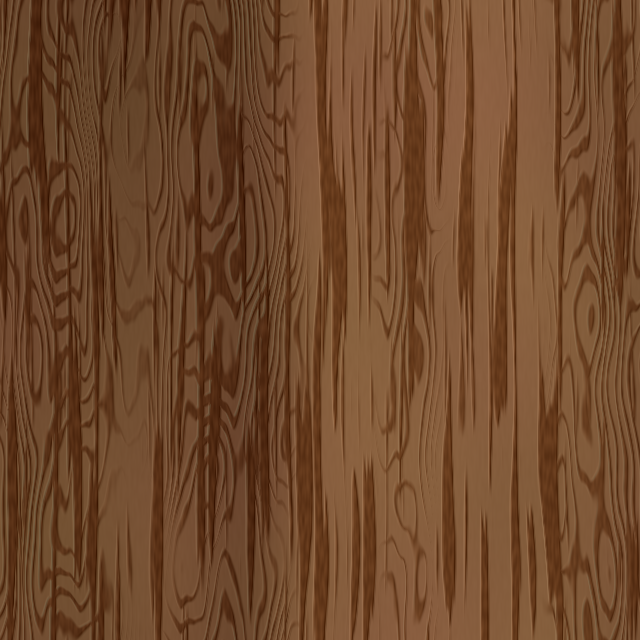
Write a three.js fragment shader that draws this texture.

```glsl
// Brown wood board with dark tapered vertical grain, contour knots and embossed edges.
#define LIGHT_WOOD vec3(0.550, 0.385, 0.255)
#define SHADE_WOOD vec3(0.385, 0.255, 0.160)
#define LIGHT_GRAIN vec3(0.400, 0.225, 0.100)
#define SHADE_GRAIN vec3(0.265, 0.120, 0.040)
#define RIM_TINT vec3(0.36, 0.38, 0.29)
#define STREAK_SCALE vec2(43.0, 2.1)
#define KNOT_SCALE vec2(9.5, 2.3)
#define RING_COUNT 8.0
#define STREAK_LEVEL 0.19
#define EMBOSS 0.075

varying vec2 vUv;

vec2 hashGradient(vec2 cell) {
  float angle = 6.2832 * fract(sin(dot(cell, vec2(127.1, 311.7))) * 43758.55);
  return vec2(cos(angle), sin(angle));
}

float gradientNoise(vec2 p) {
  vec2 i = floor(p);
  vec2 f = fract(p);
  vec2 u = f * f * f * (f * (f * 6.0 - 15.0) + 10.0);
  vec2 e = vec2(1.0, 0.0);
  float low = mix(dot(hashGradient(i), f),
                  dot(hashGradient(i + e.xy), f - e.xy), u.x);
  float high = mix(dot(hashGradient(i + e.yx), f - e.yx),
                   dot(hashGradient(i + e.xx), f - e.xx), u.x);
  return mix(low, high, u.y);
}

// Vertical belts where the grain curls into knots.
float knotZone(vec2 p) {
  vec4 d = (p.x - vec4(0.08, 0.355, 0.65, 0.94)) / vec4(0.09, 0.085, 0.05, 0.065);
  float belt = dot(exp(-d * d), vec4(0.8, 1.0, 0.7, 0.75));
  float patches = gradientNoise(p * vec2(5.0, 3.0) + 31.0);
  return clamp(belt * (0.9 + 1.1 * patches), 0.0, 1.0);
}

// Long spindles in clusters: thresholded noise, strongly stretched along the trunk.
float streaks(vec2 p) {
  p.x += 0.010 * gradientNoise(p * vec2(4.0, 3.0) + 7.0);
  float body = gradientNoise(p * STREAK_SCALE)
             + 0.6 * gradientNoise(p * STREAK_SCALE * vec2(2.1, 1.2) + 19.0)
             + 0.22 * gradientNoise(p * STREAK_SCALE * vec2(4.5, 2.0) + 43.0);
  float level = STREAK_LEVEL + 0.35 * gradientNoise(vec2(p.x * 10.0, p.y) + 3.0);
  float hair = gradientNoise(p * vec2(120.0, 4.0) + 61.0);
  return max(smoothstep(level, level + 0.09, body),
             0.8 * smoothstep(0.30, 0.46, hair));
}

// Nested loops: contour lines of a warped field, thinning away from the belts.
float rings(vec2 p, float zone) {
  float field = gradientNoise(p * KNOT_SCALE + 11.0)
              + 0.30 * gradientNoise(p * KNOT_SCALE * vec2(2.2, 2.4) + 53.0)
              + 0.05 * gradientNoise(p * vec2(70.0, 9.0) + 29.0)
              + 4.5 * p.x;
  float wave = abs(2.0 * fract(field * RING_COUNT) - 1.0);
  float weight = gradientNoise(p * vec2(30.0, 3.0) + 83.0);
  float level = mix(0.75, 0.42, zone) - 0.45 * weight;
  return smoothstep(level, level + 0.32, wave) * smoothstep(0.08, 0.30, zone);
}

float grainHeight(vec2 p, float zone) {
  return max(streaks(p), 0.85 * rings(p, zone));
}

// Broad light and shade across the board: dark left, bright right of centre.
float boardTone(vec2 p) {
  float seam = (p.x - 0.37) / 0.06;
  float corner = length((p - vec2(0.13, 0.88)) / vec2(0.22, 0.30));
  float tone = 0.42 + 0.48 * smoothstep(0.38, 0.53, p.x);
  tone -= 0.36 * smoothstep(0.80, 1.03, p.x);
  tone -= 0.20 * exp(-seam * seam) + 0.34 * exp(-corner * corner);
  tone += 0.24 * gradientNoise(p * vec2(6.0, 2.5) + 23.0);
  return clamp(tone, -0.15, 1.05);
}

void main() {
  vec2 p = vUv;
  float zone = knotZone(p);
  float tone = boardTone(p);
  float grain = grainHeight(p, zone);

  // Slope across the grain gives a lit and a shaded rim.
  vec2 offset = vec2(0.0019, -0.0012);
  float slope = grainHeight(p + offset, zone) - grainHeight(p - offset, zone);

  // Clear wood drifts between ochre and rose; grain carries fine fibres.
  float hue = gradientNoise(p * vec2(4.0, 3.0) + 71.0);
  vec3 wood = mix(SHADE_WOOD, LIGHT_WOOD, tone) + hue * vec3(0.015, -0.012, 0.012);
  vec3 dark = mix(SHADE_GRAIN, LIGHT_GRAIN, tone);
  float fibre = gradientNoise(p * vec2(230.0, 40.0));
  dark += 0.09 * fibre * vec3(1.0, 0.8, 0.6);
  wood += 0.012 * fibre;

  vec3 color = mix(wood, dark, 0.92 * grain);
  color += EMBOSS * slope * vec3(1.0, 0.9, 0.8);
  float rim = smoothstep(0.35, 0.9, slope) * zone;
  color = mix(color, RIM_TINT, 0.30 * rim);
  gl_FragColor = vec4(color, 1.0);
}
```
